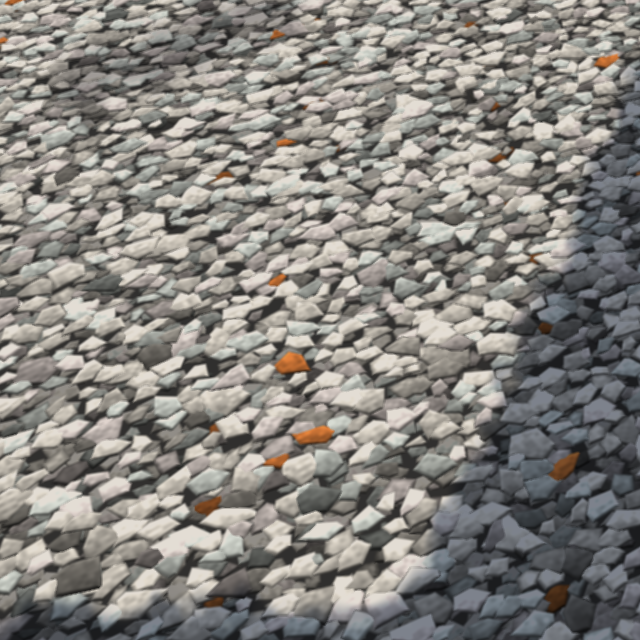
Give the GLSL for this texture, as a Shadertoy shader.

```glsl
const vec2 STONE_DENSITY = vec2(20.0, 28.0); // cells along and across the grain
const float GRAIN_TILT = 0.56;
const float PERSPECTIVE = 0.42;              // shrinking towards the top
const float SOFTNESS = 0.0014;               // tap spacing of the blur
const vec2 LIGHT_DIR = vec2(0.35, 0.94);
const vec3 GAP_COLOR = vec3(0.19, 0.185, 0.18);
const vec3 WARM_STONE = vec3(1.02, 0.985, 0.925);
const vec3 GREEN_STONE = vec3(0.965, 0.985, 0.945);
const vec3 PINK_STONE = vec3(1.02, 0.965, 0.935);
const vec3 RUST_STONE = vec3(0.72, 0.41, 0.19);
const vec3 SHADE_TINT = vec3(0.55, 0.59, 0.66);
const vec3 HAZE_TINT = vec3(0.6, 0.6, 0.62);
const float RUST_SHARE = 0.004;
const float DARK_SHARE = 0.06;
const float UNDER_SCALE = 1.25;              // finer stones in the gaps
const float UNDER_LIGHT = 0.64;
const int SIDES = 5;
const float TAU = 6.2831853;

float hash(vec2 p) {
    return fract(sin(dot(p, vec2(127.1, 311.7))) * 43758.5453);
}

float noise(vec2 p) {
    vec2 i = floor(p), f = fract(p);
    f = f * f * (3.0 - 2.0 * f);
    return mix(mix(hash(i), hash(i + vec2(1, 0)), f.x),
               mix(hash(i + vec2(0, 1)), hash(i + vec2(1, 1)), f.x), f.y);
}

mat2 rotation(float a) {
    return mat2(cos(a), -sin(a), sin(a), cos(a));
}

// Canvas position to stone cells on the receding ground
vec2 groundCells(vec2 uv) {
    vec2 ground = vec2(uv.x - 0.5, uv.y) / (1.0 - PERSPECTIVE * uv.y);
    return rotation(GRAIN_TILT) * ground * STONE_DENSITY + 40.0;
}

// Irregular polygon: (normal of the nearest face, signed distance)
vec3 stoneShape(vec2 q, vec2 cell, float radius) {
    vec3 shape = vec3(0.0, 0.0, -9.0);
    float start = hash(cell + 5.7) * TAU;
    for (int k = 0; k < SIDES; k++) {
        vec2 seed = cell + float(k) * 13.7;
        float a = start + (float(k) + 0.7 * (hash(seed + 2.3) - 0.5)) * TAU / float(SIDES);
        vec2 n = vec2(cos(a), sin(a));
        float d = dot(q, n) - radius * mix(0.6, 1.05, hash(seed + 8.1));
        if (d > shape.z) shape = vec3(n, d);
    }
    return shape;
}

vec3 stoneColor(vec2 cell) {
    float kind = hash(cell + 31.3);
    float tone = mix(0.52, 0.93, pow(hash(cell + 47.9), 0.7));
    if (hash(cell + 71.5) < DARK_SHARE) tone = 0.38;
    vec3 tint = kind < 0.55 ? WARM_STONE : kind < 0.8 ? GREEN_STONE : PINK_STONE;
    return hash(cell + 93.1) < RUST_SHARE ? RUST_STONE : tone * tint;
}

// Topmost of the overlapping stones: colour and coverage
vec4 stoneLayer(vec2 p) {
    vec2 home = floor(p);
    float top = -1.0;
    vec4 result = vec4(0.0);
    for (int j = -1; j <= 1; j++)
    for (int i = -1; i <= 1; i++) {
        vec2 cell = home + vec2(i, j);
        vec2 jitter = vec2(hash(cell), hash(cell + 19.2)) - 0.5;
        mat2 turn = rotation((hash(cell + 3.1) - 0.5) * 1.5);
        vec2 q = turn * (p - cell - 0.5 - 0.8 * jitter);
        if (dot(q, q) > 1.3) continue;
        q.y *= mix(0.85, 1.6, hash(cell + 23.7));
        vec3 shape = stoneShape(q, cell, mix(0.48, 0.88, hash(cell + 11.9)));
        float inside = -shape.z;
        float height = 0.5 * hash(cell + 61.3) + min(1.4 * inside, 0.35);
        if (inside > 0.0 && height > top) {
            top = height;
            vec2 light = turn * LIGHT_DIR;
            float bevel = 1.0 - smoothstep(0.06, 0.24, inside);
            float lit = 1.0 + 0.5 * bevel * min(dot(shape.xy, light), 0.2)
                      + 0.3 * dot(q, light);
            float depth = mix(0.6, 1.0, smoothstep(0.05, 0.45, height));
            float grain = 0.84 + 0.32 * noise(p * 5.0 + cell);
            vec3 stone = min(stoneColor(cell) * lit * depth * grain, vec3(0.89, 0.865, 0.83));
            result = vec4(stone, smoothstep(-0.03, 0.09, inside));
        }
    }
    return result;
}

// Bright stones over finer, dimmer ones
vec3 gravel(vec2 p) {
    vec4 upper = stoneLayer(p);
    if (upper.a > 0.99) return upper.rgb;
    vec4 under = stoneLayer(p * UNDER_SCALE + 71.4);
    vec3 base = mix(GAP_COLOR, under.rgb * UNDER_LIGHT, under.a);
    base *= 1.0 - 0.35 * upper.a;
    return mix(base, upper.rgb, upper.a);
}

// Cool shade at the lower right and foot, faint shade at the upper left
vec3 shadeTint(vec2 uv) {
    float wobble = 0.05 * (noise(uv * 16.0) - 0.5) + 0.025 * (noise(uv * 45.0) - 0.5);
    float edge = max(uv.x - 0.6 - 0.45 * uv.y, 0.055 - uv.y);
    float shade = smoothstep(-0.02, 0.025, edge + wobble);
    vec2 along = vec2(0.93, 0.37);
    vec2 q = uv - vec2(0.29, 0.93);
    float t = clamp(dot(q, along), -0.16, 0.16);
    float haze = 1.0 - smoothstep(0.01, 0.075, length(q - t * along) + wobble);
    return mix(vec3(1.0), SHADE_TINT, shade) * mix(vec3(1.0), HAZE_TINT, 0.75 * haze);
}

void mainImage(out vec4 fragColor, in vec2 fragCoord) {
    vec2 uv = fragCoord / iResolution.xy;
    vec3 color = vec3(0.0);
    // Soft focus over a grid of taps
    for (int y = -1; y <= 1; y++)
    for (int x = -1; x <= 1; x++)
        color += gravel(groundCells(uv + SOFTNESS * vec2(x, y)));
    fragColor = vec4(color / 9.0 * shadeTint(uv), 1.0);
}
```
